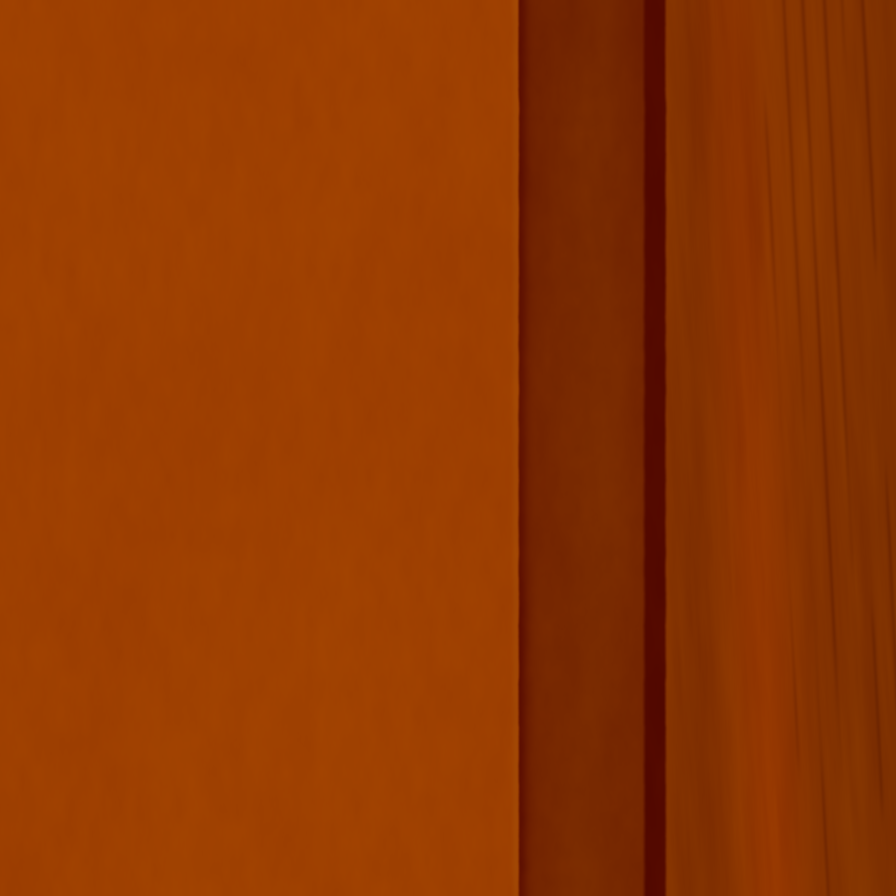
Give the GLSL for this texture, as a Shadertoy shader.

```glsl
float hash(vec2 p) {
    p = fract(p * vec2(0.1031, 0.1137));
    p += dot(p, p.yx + 33.33);
    return fract((p.x + p.y) * p.x * 17.0);
}

float noise(vec2 p) {
    vec2 cell = floor(p), f = fract(p);
    f = f * f * (3.0 - 2.0 * f);
    float low = mix(hash(cell), hash(cell + vec2(1, 0)), f.x);
    float high = mix(hash(cell + vec2(0, 1)), hash(cell + vec2(1, 1)), f.x);
    return mix(low, high, f.y);
}

// Layered noise centred on zero
float fbm(vec2 p) {
    float sum = 0.0, amplitude = 0.5;
    for (int i = 0; i < 4; i++) {
        sum += amplitude * (noise(p) - 0.5);
        p = p * 2.03 + 17.3;
        amplitude *= 0.5;
    }
    return sum;
}

float edge(float x, float position, float softness) {
    return smoothstep(position - softness, position + softness, x);
}

float ridge(float x, float centre, float width) {
    float d = (x - centre) / width;
    return exp(-d * d);
}

vec3 smoothPanel(vec2 uv, float rim) {
    vec3 color = vec3(0.62, 0.25, 0.005);
    color += vec3(0.03, 0.03, 0.0) * fbm(uv * vec2(9.0, 4.0));
    color += vec3(0.025, 0.02, 0.0) * fbm(uv * vec2(75.0, 30.0) + 40.0);
    color += vec3(0.015, 0.03, 0.01) * ridge(uv.x, rim - 0.003, 0.004);
    return color;
}

vec3 shadedStrip(vec2 uv, float left, float right) {
    float across = (uv.x - left) / (right - left);
    vec3 color = mix(vec3(0.445, 0.135, 0.005), vec3(0.48, 0.17, 0.005), ridge(across, 0.6, 0.35));
    color -= vec3(0.08, 0.075, 0.0) * ridge(across, 0.0, 0.07);
    color -= vec3(0.02, 0.015, 0.0) * smoothstep(0.5, 1.0, uv.y);
    color += vec3(0.05, 0.045, 0.0) * fbm(uv * vec2(28.0, 7.0) + 9.0);
    return color + vec3(0.02) * fbm(uv * vec2(90.0, 60.0)) * vec3(1.0, 0.7, 0.0);
}

vec3 grainedPanel(vec2 uv, float left) {
    // Grain drifts rightward toward the bottom
    vec2 grain = vec2(uv.x + 0.05 * uv.y, uv.y);
    vec3 color = mix(vec3(0.535, 0.21, 0.005), vec3(0.495, 0.19, 0.005), edge(uv.x, 0.93, 0.08));
    float glow = ridge(grain.x, 0.865, 0.035) * mix(1.0, 0.5, uv.y);
    color += vec3(0.045, 0.0, 0.0) * glow;
    color -= vec3(0.03, 0.02, 0.0) * ridge(uv.x, left + 0.03, 0.03);
    color += vec3(0.06, 0.05, 0.0) * fbm(grain * vec2(60.0, 2.5));
    color += vec3(0.03, 0.025, 0.0) * fbm(grain * vec2(130.0, 12.0) + 5.0);
    // Fine dark fibres
    for (int i = 0; i < 6; i++) {
        float n = float(i);
        float centre = 0.895 + 0.023 * n + 0.008 * hash(vec2(n, 3.0));
        float fade = smoothstep(0.35, 0.7, noise(vec2(n * 7.0, uv.y * 5.0)));
        color -= vec3(0.06, 0.04, 0.0) * fade * ridge(grain.x, centre, 0.0025);
    }
    return color;
}

void mainImage(out vec4 fragColor, in vec2 fragCoord) {
    vec2 uv = fragCoord / iResolution.xy;
    float stripLeft = 0.579, grooveLeft = 0.719, grooveRight = 0.743;
    float wobble = 0.0015 * fbm(vec2(uv.y * 60.0, 2.0));
    float x = uv.x + wobble;

    vec3 groove = vec3(0.325, 0.035, 0.0);
    groove += vec3(0.03, 0.02, 0.0) * fbm(uv * vec2(50.0, 14.0));

    // Panels from left to right
    vec3 color = smoothPanel(uv, stripLeft);
    color = mix(color, shadedStrip(uv, stripLeft, grooveLeft), edge(x, stripLeft, 0.002));
    color = mix(color, groove, edge(x, grooveLeft, 0.003));
    color = mix(color, grainedPanel(uv, grooveRight), edge(x, grooveRight, 0.0025));

    fragColor = vec4(clamp(color, 0.0, 1.0), 1.0);
}
```
